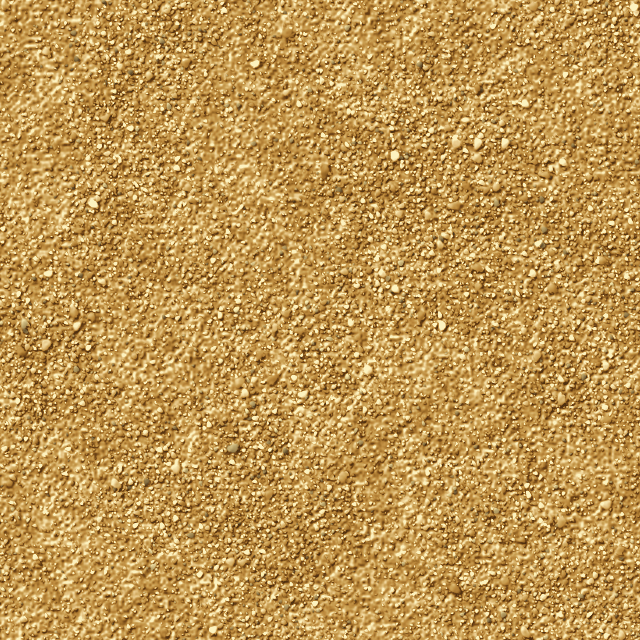
Write a Shadertoy shader that draws this texture.

```glsl
const float PEBBLE_CELLS = 46.0;
const float GRAVEL_CELLS = 82.0;
const float GRAIN_CELLS = 120.0;
const float GRIT_CELLS = 180.0;
const float PATCH_SCALE = 5.5;
const float SHADOW_DEPTH = 1.35;
const float GREY_SHARE = 0.09;
const float CONTRAST = 1.5;
const float LIFT = 0.72;
const vec2 LIGHT_DIR = vec2(-0.6, 0.8);

const vec3 UMBER = vec3(0.44, 0.27, 0.09);
const vec3 OCHRE = vec3(0.62, 0.43, 0.16);
const vec3 SAND = vec3(0.74, 0.54, 0.24);
const vec3 GOLD = vec3(0.80, 0.64, 0.34);
const vec3 STRAW = vec3(0.90, 0.77, 0.52);
const vec3 CREAM = vec3(0.99, 0.95, 0.75);

vec3 hash3(vec2 p) {
    vec3 q = fract(p.xyx * vec3(0.1031, 0.1030, 0.0973));
    q += dot(q, q.yxz + 33.33);
    return fract((q.xxy + q.yzz) * q.zyx);
}

float noise(vec2 p) {
    vec2 cell = floor(p), f = fract(p);
    f = f * f * (3.0 - 2.0 * f);
    float low = mix(hash3(cell).x, hash3(cell + vec2(1, 0)).x, f.x);
    float high = mix(hash3(cell + vec2(0, 1)).x, hash3(cell + 1.0).x, f.x);
    return mix(low, high, f.y);
}

float fbm(vec2 p) {
    float sum = 0.0, gain = 0.5;
    for (int i = 0; i < 4; i++) {
        sum += gain * noise(p);
        p = mat2(1.6, 1.2, -1.2, 1.6) * p + 7.3;
        gain *= 0.5;
    }
    return sum / 0.9375;
}

// Radius-scaled distance to a lumpy, stretched stone
float stone(vec2 p, float angle, float stretch, float radius) {
    float c = cos(angle), s = sin(angle);
    p = mat2(c, -s, s, c) * p * vec2(1.0 / stretch, stretch);
    float lumps = 1.0 + 0.1 * cos(3.0 * atan(p.y, p.x + 1e-5) + 5.0 * angle);
    return length(p) * lumps - radius;
}

// Lays one size of stones over the ground; state is (tone, greyness)
vec2 scatter(vec2 state, vec2 uv, float cells, float density, float brightness) {
    vec2 p = uv * cells, home = floor(p);
    float blur = max(0.1, 0.8 * cells / iResolution.y);
    for (int j = -1; j <= 1; j++)
    for (int i = -1; i <= 1; i++) {
        vec2 id = home + vec2(i, j) + cells * 3.0;
        vec3 place = hash3(id), look = hash3(id + 151.7);
        if (place.z > density) continue;
        vec2 d = p - home - vec2(i, j) - mix(vec2(0.2), vec2(0.8), place.xy);
        float angle = 6.2832 * look.x;
        float stretch = mix(1.0, 1.32, look.y);
        float radius = mix(0.2, 0.38, fract(look.y * 7.0 + look.z));

        // Shadow on the far side, then the lit stone itself
        float shade = stone(d + 0.17 * LIGHT_DIR, angle, stretch, radius);
        state.x -= SHADOW_DEPTH * (1.0 - smoothstep(-blur, 2.0 * blur, shade));
        float body = 1.0 - smoothstep(-blur, blur, stone(d, angle, stretch, radius));
        float facing = dot(d, LIGHT_DIR) / radius;
        float tone = mix(-0.8, 1.5, look.z) + brightness + 0.75 * facing;
        float grey = step(fract(look.x * 13.0), GREY_SHARE);
        state = mix(state, vec2(tone - 0.5 * grey, grey), body);
    }
    return state;
}

// Tone 0 is the middle of the sand, 1 is one deviation brighter
vec3 sandRamp(float tone) {
    vec3 c = mix(UMBER * 0.7, UMBER, smoothstep(-3.4, -1.9, tone));
    c = mix(c, OCHRE, clamp((tone + 1.9) / 0.9, 0.0, 1.0));
    c = mix(c, SAND, clamp((tone + 1.0) / 0.8, 0.0, 1.0));
    c = mix(c, GOLD, clamp((tone + 0.2) / 0.75, 0.0, 1.0));
    c = mix(c, STRAW, clamp((tone - 0.55) / 0.75, 0.0, 1.0));
    return mix(c, CREAM, clamp((tone - 1.3) / 0.9, 0.0, 1.0));
}

void mainImage(out vec4 fragColor, in vec2 fragCoord) {
    vec2 uv = fragCoord / iResolution.y;

    // Stony drifts between stretches of smooth sand
    float stony = smoothstep(0.3, 0.66, fbm(uv * PATCH_SCALE + 3.7));

    // Fine powder with side-lit relief
    vec2 g = uv * GRIT_CELLS;
    float relief = noise(g) - noise(g + 0.7 * LIGHT_DIR);
    float powder = 1.2 * (noise(g * 1.3 + 19.0) - 0.5) + 1.5 * relief;
    float mottle = 1.3 * (fbm(uv * 30.0 + 11.0) - 0.5);
    vec2 state = vec2(powder + mottle - 0.2, 0.0);

    // Stones from the finest to the largest
    state = scatter(state, uv, GRIT_CELLS, mix(0.25, 0.55, stony), 0.0);
    state = scatter(state, uv, GRAIN_CELLS, mix(0.14, 0.5, stony), 0.05);
    state = scatter(state, uv, GRAVEL_CELLS, mix(0.03, 0.24, stony), 0.05);
    state = scatter(state, uv, PEBBLE_CELLS, mix(0.01, 0.09, stony), 0.05);
    state.x += 0.3 * powder;

    vec3 color = sandRamp(CONTRAST * state.x + LIFT);
    vec3 greyStone = dot(color, vec3(0.3, 0.59, 0.11)) * vec3(1.06, 1.0, 0.72);
    color = mix(color, greyStone, 0.6 * state.y);
    fragColor = vec4(color, 1.0);
}
```
